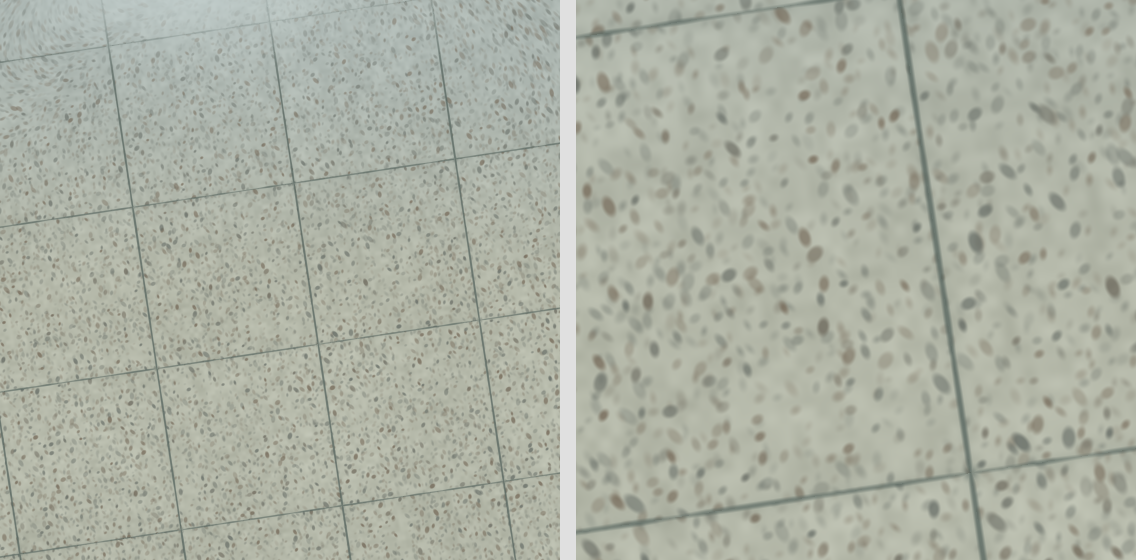
Left, the full canvas; right, a detail of the centre.
Give the GLSL for this texture, as a WebGL 1 fragment shader.

```glsl
precision highp float;
// Speckled stone floor tiles on a slightly turned square grid with thin worn joints.
// Each tile shifts its own fields of jittered elliptical chips over a mottled base;
// soft light from the top washes the floor out and the upper corners smear.
uniform vec2 u_resolution;

const float PITCH = 0.2912;                  // tile side
const float TILT = 0.149;                    // grid rotation in radians
const vec2 GRID_ORIGIN = vec2(0.525, 0.673); // one joint crossing
const vec3 STONE_WARM = vec3(0.715, 0.730, 0.670);
const vec3 STONE_COOL = vec3(0.680, 0.720, 0.700);
const vec3 CHIP_GREY = vec3(0.400, 0.425, 0.400);
const vec3 CHIP_BROWN = vec3(0.450, 0.400, 0.335);
const vec3 JOINT = vec3(0.350, 0.405, 0.380);
const vec3 GLOW = vec3(0.790, 0.840, 0.840);

float hash(vec2 p) {
  vec3 q = fract(p.xyx * vec3(0.1031, 0.1030, 0.0973));
  q += dot(q, q.yzx + 33.33);
  return fract((q.x + q.y) * q.z);
}

vec2 hash2(vec2 p) {
  return vec2(hash(p + 17.3), hash(p + 71.9));
}

float noise(vec2 p) {
  vec2 i = floor(p), f = fract(p);
  f = f * f * (3.0 - 2.0 * f);
  return mix(mix(hash(i), hash(i + vec2(1.0, 0.0)), f.x),
             mix(hash(i + vec2(0.0, 1.0)), hash(i + 1.0), f.x), f.y);
}

vec2 rotate(vec2 p, float a) {
  float c = cos(a), s = sin(a);
  return vec2(c * p.x + s * p.y, c * p.y - s * p.x);
}

// Blend one layer of jittered elliptical chips over a base colour.
vec3 addChips(vec3 base, vec2 p, float cell, float cover, float strength,
              float smearAngle, float smear, float soft) {
  vec2 g = p / cell, home = floor(g);
  vec3 col = base;
  for (int y = -1; y <= 1; y++) {
    for (int x = -1; x <= 1; x++) {
      vec2 id = home + vec2(float(x), float(y));
      vec2 shape = hash2(id + 5.7), tone = hash2(id + 43.1);
      float present = step(hash(id), cover * (0.6 + 0.8 * noise(id * 0.23)));
      float angle = mix(1.25 + 2.2 * (shape.x - 0.5), smearAngle, smear);
      vec2 d = rotate((g - id - 0.15 - 0.7 * hash2(id)) * cell, angle);
      float radius = cell * mix(0.15, 0.31, shape.y * shape.y);
      float stretch = 1.25 + 0.6 * shape.x + 0.9 * smear;
      float dist = length(d * vec2(1.0 / stretch, 1.0)) - radius;
      float mask = 1.0 - smoothstep(-soft, soft, dist);
      vec3 chip = mix(CHIP_GREY, CHIP_BROWN, smoothstep(0.35, 0.75, tone.x));
      float alpha = strength * mix(0.35, 1.0, tone.y * tone.y);
      col = mix(col, chip, mask * present * alpha);
    }
  }
  return col;
}

// Coverage of a joint at a signed distance from its centre.
float joint(float d, float halfWidth, float soft) {
  return 1.0 - smoothstep(halfWidth - soft, halfWidth + soft, abs(d));
}

void main() {
  vec2 uv = gl_FragCoord.xy / u_resolution;
  float pixel = 1.0 / min(u_resolution.x, u_resolution.y);
  float soft = max(0.0015, 0.75 * pixel);

  // Tile grid
  vec2 floorPos = rotate(uv - GRID_ORIGIN, TILT);
  vec2 tile = floor(floorPos / PITCH);
  vec2 toJoint = (fract(floorPos / PITCH + 0.5) - 0.5) * PITCH;
  vec2 stonePos = floorPos + 3.0 + 2.0 * hash2(tile);

  // Light and lens smear towards the top
  float upper = smoothstep(0.45, 0.95, uv.y);
  vec2 fromGlow = (uv - vec2(0.33, 1.03)) / vec2(0.30, 0.11);
  float glow = exp(-dot(fromGlow, fromGlow));
  vec2 fromCentre = uv - 0.5;
  float smear = smoothstep(0.42, 0.72, length(fromCentre)) * upper;
  float smearAngle = atan(fromCentre.x, -fromCentre.y) - TILT;

  // Mottled stone
  vec3 col = mix(STONE_WARM, STONE_COOL, upper);
  col += 0.050 * (noise(stonePos * 130.0) - 0.5);
  col += 0.035 * (noise(stonePos * 55.0) - 0.5);
  col += 0.030 * (noise(uv * 5.0) - 0.5);
  col += 0.018 * (hash(tile + 9.0) - 0.5);

  // Chips: pale fine grains first, then darker larger ones
  float clarity = (1.0 - 0.25 * upper) * (1.0 - 0.65 * glow);
  col = addChips(col, stonePos + 1.7, 0.0090, 0.55, 0.42 * clarity,
                 smearAngle, smear, soft * 1.3);
  col = addChips(col, stonePos, 0.0125, 0.62, 0.78 * clarity,
                 smearAngle, smear, soft);

  // Joints: uneven width, darker at crossings, paler near the top
  float wear = noise(floorPos * 45.0 + 20.0);
  float fade = 1.0 - 0.6 * smoothstep(0.86, 1.0, uv.y);
  float upright = joint(toJoint.x, 0.0014 + 0.0006 * wear, soft) * 0.80;
  float level = joint(toJoint.y, 0.0010 + 0.0007 * wear, soft) * (0.50 + 0.25 * wear);
  float crossing = exp(-dot(toJoint, toJoint) / 0.00002);
  float grime = 0.12 * exp(-min(abs(toJoint.x), abs(toJoint.y)) / 0.004);
  float seam = max(max(upright, level), max(0.6 * crossing, grime));
  col = mix(col, JOINT, seam * fade);

  col = mix(col, GLOW, 0.65 * glow);
  gl_FragColor = vec4(col, 1.0);
}
```
